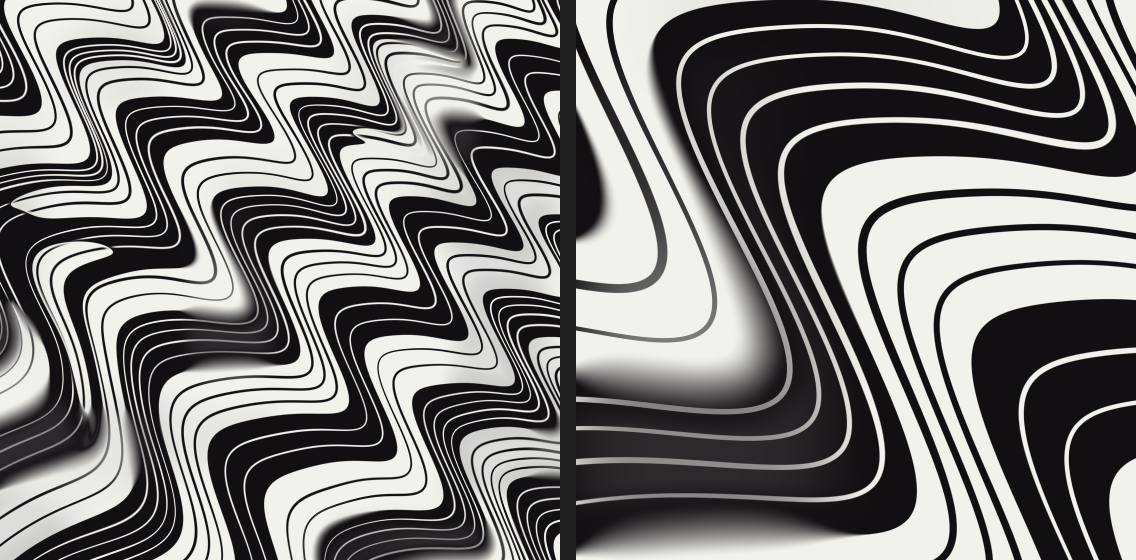
Left: the whole. Right: its middle third, enlarged.
Reproduce this pattern procedurally as a WebGL 1 fragment shader.

```glsl
precision highp float;
// Diagonal black and white bands that ripple like folded cloth, with fine
// contrasting contour lines. A skewed cosine bends a band coordinate; soft
// wedges split or close some bands, and noise adds wear, blur and shading.

uniform vec2 u_resolution;

#define INK vec3(0.07, 0.06, 0.07)
#define PAPER vec3(0.95, 0.95, 0.93)
#define SHADE vec3(0.81, 0.81, 0.80)
#define BAND_WIDTH 0.174
#define WAVE_HEIGHT 0.108
#define WAVE_SKEW 0.39
#define WARP 0.035
#define DARK_LINE 0.0046
#define LIGHT_LINE 0.0034
#define LINE_WANDER 0.22
#define SMUDGE 0.022

const float PI = 3.14159265;

float hash(vec2 p) {
  vec3 q = fract(vec3(p.xyx) * 0.1031);
  q += dot(q, q.yzx + 33.33);
  return fract((q.x + q.y) * q.z);
}

float noise(vec2 p) {
  vec2 i = floor(p);
  vec2 f = p - i;
  f = f * f * f * (f * (f * 6.0 - 15.0) + 10.0);
  float low = mix(hash(i), hash(i + vec2(1.0, 0.0)), f.x);
  float high = mix(hash(i + vec2(0.0, 1.0)), hash(i + vec2(1.0)), f.x);
  return mix(low, high, f.y);
}

// Elongated soft spot in (along, across) band space.
float wedge(vec2 q, vec2 centre, vec2 size) {
  vec2 d = (q - centre) / size;
  return exp(-dot(d, d));
}

// x: band coordinate, one unit per band; y: tone, positive on light bands.
vec2 bandField(vec2 p) {
  p += WARP * (vec2(noise(p * 4.0 + 3.7), noise(p * 4.0 + 19.2)) - 0.5);
  float along = p.x + p.y - 1.0;
  float across = p.x + 1.0 - p.y;

  // Skewed wave whose length shrinks towards the upper right.
  float theta = 2.0 * PI * (-0.09 + along * (2.82 + 1.2 * along));
  float wave = cos(theta + WAVE_SKEW * (cos(theta) - 1.0));
  float height = WAVE_HEIGHT - 0.03 * along;
  float f = across + 0.2 * along + height * wave - WAVE_HEIGHT;

  // Even bands, squeezed a little near the upper left.
  float band = (f - 0.58) / BAND_WIDTH + 3.0;
  band -= 0.8 * (1.0 - smoothstep(0.19, 0.33, f));

  // Local splits and closures of bands.
  vec2 q = vec2(along, f);
  float tone = -sin(PI * band);
  tone += 1.9 * wedge(q, vec2(-0.42, 0.51), vec2(0.20, 0.055));
  tone -= 1.8 * wedge(q, vec2(-0.40, 0.60), vec2(0.19, 0.030));
  tone -= 1.5 * wedge(q, vec2(-0.43, 0.33), vec2(0.16, 0.070));
  tone += 1.9 * wedge(q, vec2(0.56, 0.87), vec2(0.18, 0.040));
  return vec2(band, tone);
}

void main() {
  vec2 p = gl_FragCoord.xy / u_resolution;
  float aa = 0.75 / min(u_resolution.x, u_resolution.y);

  // Field and its slope, to turn values into canvas distances.
  const float STEP = 0.001;
  vec2 field = bandField(p);
  vec2 dx = (bandField(p + vec2(STEP, 0.0)) - field) / STEP;
  vec2 dy = (bandField(p + vec2(0.0, STEP)) - field) / STEP;
  vec2 slope = max(vec2(length(vec2(dx.x, dy.x)),
                        length(vec2(dx.y, dy.y))), 1.0);

  // Band edges, crisp except at a few smudges.
  float wear = smoothstep(0.70, 0.92, noise(p * 5.0 + 41.0));
  float soft = aa + SMUDGE * wear;
  float edge = field.y / slope.y;
  float light = smoothstep(-soft, soft, edge);

  // Two to four contour lines per band, wandering between its edges.
  float id = floor(field.x);
  float t = field.x - id;
  float drift = noise(vec2((p.x + p.y) * 3.0, id * 7.3)) - 0.5;
  t += LINE_WANDER * sin(PI * t) * drift;
  float count = 3.0 + floor(3.0 * hash(vec2(id + 20.0, 5.0)));
  float nearest = clamp(floor(t * count + 0.5), 1.0, count - 1.0);
  float lineDist = abs(t * count - nearest) / (count * slope.x);
  float taper = mix(0.55, 1.2, noise(p * 6.0 + nearest * 9.0));
  float halfWidth = 0.5 * taper * mix(LIGHT_LINE, DARK_LINE, light);
  float line = 1.0 - smoothstep(halfWidth - aa, halfWidth + aa, lineDist);
  line *= smoothstep(0.0, 0.008, abs(edge)) * (1.0 - 0.5 * wear);

  // Pale grey shading on the light folds, faint haze on the dark ones.
  float fold = smoothstep(0.48, 0.82, noise(p * 4.5 + 71.0));
  vec3 paper = mix(PAPER, SHADE, fold * (1.0 - 0.4 * smoothstep(0.0, 0.06, edge)));
  vec3 ink = INK + 0.10 * wear * smoothstep(0.06, 0.0 + 0.001, 0.06 - abs(edge));
  vec3 lineColor = mix(PAPER, INK, light);
  vec3 color = mix(mix(ink, paper, light), lineColor, line);
  gl_FragColor = vec4(color, 1.0);
}
```
